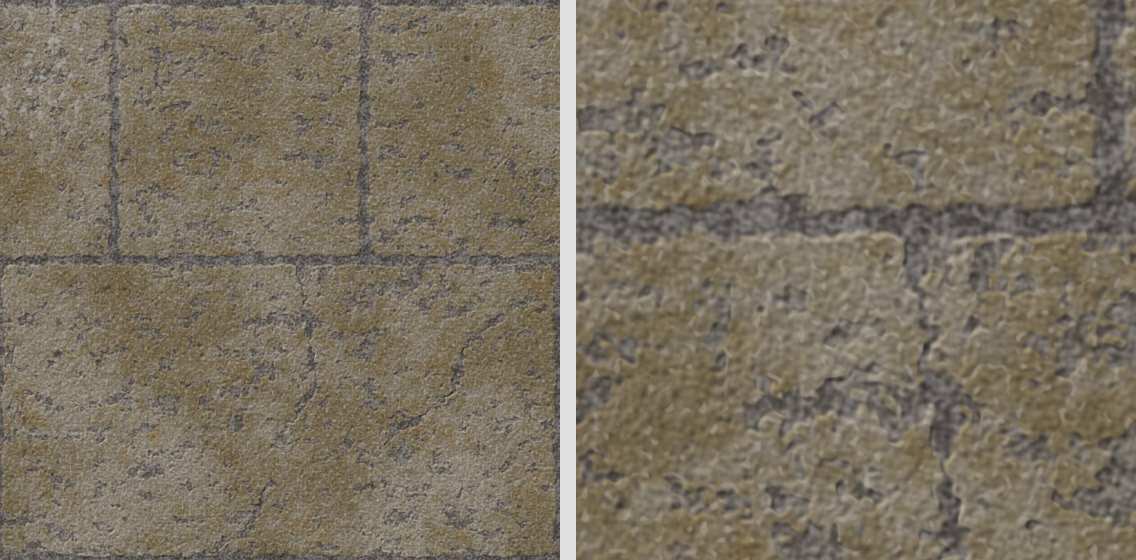
Left, the full canvas; right, a detail of the centre.
Write a three.js fragment shader that draws this texture.

```glsl
// Worn ochre paving: two staggered courses of stone slabs with grey mortar joints and wandering cracks.
// Rounded-box distances lay out the slabs, segment distances the cracks; gradient noise
// roughens the edges, scatters grey pits and grain, and a height difference lights the relief.
varying vec2 vUv;

vec2 gradient(vec2 cell) {
  float a = 6.2832 * fract(sin(dot(cell, vec2(127.1, 311.7))) * 43758.55);
  return vec2(cos(a), sin(a));
}

// Gradient noise, roughly -1 to 1
float gnoise(vec2 p) {
  vec2 i = floor(p), f = fract(p), e = vec2(1.0, 0.0);
  vec2 u = f * f * f * (f * (f * 6.0 - 15.0) + 10.0);
  float low = mix(dot(gradient(i), f), dot(gradient(i + e), f - e), u.x);
  float high = mix(dot(gradient(i + e.yx), f - e.yx), dot(gradient(i + 1.0), f - 1.0), u.x);
  return 1.4 * mix(low, high, u.y);
}

float segment(vec2 p, vec2 a, vec2 b) {
  vec2 d = b - a;
  return length(p - a - d * clamp(dot(p - a, d) / dot(d, d), 0.0, 1.0));
}

// Signed distance to the slab holding p, negative inside
float slab(vec2 p) {
  vec2 q = vec2(fract(p.x + 0.002) - 0.5, p.y - 0.2675);
  vec2 halfSize = vec2(0.5, 0.2675);
  if (p.y > 0.535) {
    float x = fract(p.x - 0.204);
    float wide = step(0.447, x);
    q = vec2(x - mix(0.2235, 0.7235, wide), p.y - 0.766);
    halfSize = vec2(mix(0.2235, 0.2765, wide), 0.231);
  }
  q = abs(q) - halfSize + 0.02;
  return length(max(q, 0.0)) + min(max(q.x, q.y), 0.0) - 0.02;
}

// Half-closed joint running down the lower course, and a branch to its right
float cracks(vec2 p) {
  float joint = min(segment(p, vec2(0.53, 0.53), vec2(0.547, 0.44)),
                    segment(p, vec2(0.547, 0.44), vec2(0.569, 0.316)));
  float tail = min(segment(p, vec2(0.569, 0.316), vec2(0.514, 0.238)),
                   segment(p, vec2(0.49, 0.14), vec2(0.43, 0.045)));
  tail = min(tail, segment(p, vec2(0.43, 0.045), vec2(0.35, 0.003)));
  float branch = min(segment(p, vec2(0.9, 0.44), vec2(0.84, 0.39)),
                     segment(p, vec2(0.84, 0.39), vec2(0.81, 0.3)));
  branch = min(branch, segment(p, vec2(0.81, 0.3), vec2(0.69, 0.215)));
  return min(joint, min(tail, branch) + 0.001);
}

// x: height, y: joint and crack mask, z: pit mask
vec3 surface(vec2 p) {
  vec2 warp = 0.005 * vec2(gnoise(p * 26.0), gnoise(p * 26.0 + 40.0))
            + 0.0035 * vec2(gnoise(p * 85.0), gnoise(p * 85.0 + 17.0));
  float edge = -0.008 + 0.004 * gnoise(p * 17.0 + 60.0);
  float joint = smoothstep(edge - 0.003, edge + 0.003, slab(p + warp));
  float width = 0.006 + 0.008 * gnoise(p * 23.0 + 9.0);
  float crack = 1.0 - smoothstep(width - 0.003, width + 0.003, cracks(p + warp * 2.5));
  joint = max(joint, crack);

  float lumps = gnoise(p * vec2(25.0, 34.0) + warp * 90.0) + 0.5 * gnoise(p * 66.0 + 5.0)
              + 0.4 * gnoise(p * 140.0) + 0.3 * gnoise(p * 5.0 + 3.0);
  float pit = smoothstep(0.22, 0.6, lumps);
  float rough = 0.24 * gnoise(p * 75.0 + 21.0) + 0.26 * gnoise(p * 150.0) + 0.2 * gnoise(p * 240.0);
  return vec3(rough - 0.75 * joint - 0.45 * pit * (1.0 - joint), joint, pit);
}

void main() {
  vec2 p = vUv;
  vec3 here = surface(p);
  float relief = here.x - surface(p + vec2(-0.0013, 0.0024)).x;
  float broad = gnoise(p * 3.5 + 11.0) + 0.6 * gnoise(p * 9.0);
  float fine = gnoise(p * 210.0 + 31.0);

  // Ochre stone, with paler dusty areas and rust stains
  vec3 color = mix(vec3(0.465, 0.415, 0.315), vec3(0.505, 0.475, 0.42),
                   smoothstep(-0.6, 0.7, broad + 0.8 * gnoise(p * 42.0) + 0.5 * gnoise(p * 95.0)));
  float rust = smoothstep(0.3, 1.0, gnoise(p * 11.0 + 2.0) + 0.6 * gnoise(p * 38.0));
  color = mix(color, vec3(0.45, 0.36, 0.22), 0.55 * rust);

  // Slanting tool marks on the lower course
  vec2 along = vec2(p.x * 0.85 - p.y * 0.53, p.x * 0.53 + p.y * 0.85);
  color += 0.04 * gnoise(along * vec2(110.0, 28.0)) * smoothstep(0.54, 0.5, p.y);

  // Grey pits and mortar
  vec3 grey = mix(vec3(0.33, 0.31, 0.3), vec3(0.48, 0.46, 0.45),
                  smoothstep(-0.7, 0.7, gnoise(p * 55.0 + 8.0) + 0.6 * fine));
  color = mix(color, grey, 0.85 * here.z);
  color = mix(color, grey * 0.95, here.y);

  // Lit and shaded edges, light mineral grain
  color *= 1.0 + clamp(relief * 0.48, -0.38, 0.32);
  color += 0.06 * fine;
  float speck = smoothstep(0.25, 0.7, gnoise(p * 155.0 + 70.0));
  color = mix(color, vec3(0.67, 0.65, 0.61), 0.55 * speck * (1.0 - 0.6 * max(here.y, here.z)));

  // Pale scuffs toward the upper left corner, and a few dark holes
  float scuffArea = 1.0 - smoothstep(0.04, 0.22, length((p - vec2(0.06, 0.87)) * vec2(1.0, 0.7)));
  float scuff = smoothstep(0.15, 0.7, gnoise(p * 48.0 + 50.0) + 0.6 * gnoise(p * 120.0));
  color = mix(color, vec3(0.68, 0.67, 0.66), 0.6 * scuff * scuffArea);
  float hole = smoothstep(0.6, 1.0, gnoise(p * 34.0 + 90.0) + 0.4 * gnoise(p * 110.0));
  color = mix(color, vec3(0.2, 0.18, 0.16), 0.6 * hole);

  gl_FragColor = vec4(color * (1.0 + 0.07 * broad), 1.0);
}
```
